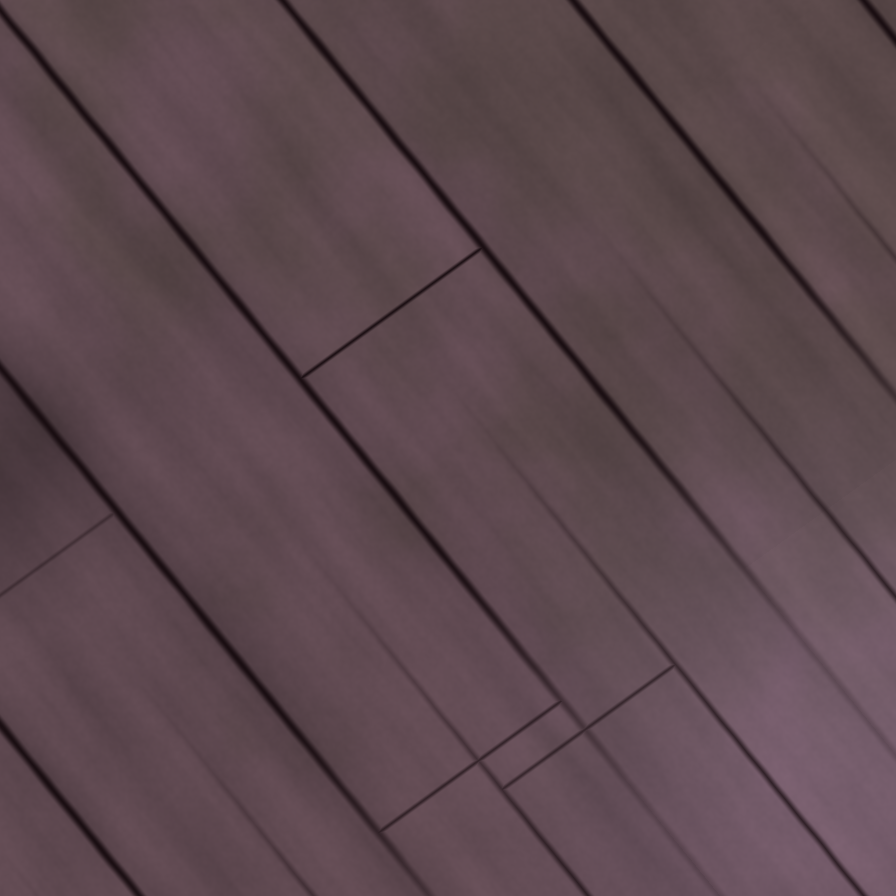
This texture is drawn by a Shadertoy shader. Its source:

```glsl
// Dark plum-brown floor boards running diagonally, with soft black seams and staggered end joints.
// A second, slightly tighter set of seams fades in toward the lower right as the first fades out.
// Boards live in skewed coordinates; gradient noise adds streaks, mottling and fine grain.

const float SEAM_SKEW    = 0.813;               // sideways drift of a seam per unit down
const float SEAM_NORMAL  = 0.776;               // horizontal offset to true distance
const vec2  JOINT_NORMAL = vec2(0.585, 0.811);  // direction measured along the boards

const float MAIN_PITCH   = 0.3242;
const float MAIN_OFFSET  = -0.009;
const float MAIN_WIDTH   = 0.0040;              // half widths
const float GHOST_PITCH  = 0.3073;
const float GHOST_OFFSET = 0.151;
const float GHOST_WIDTH  = 0.0027;
const float JOINT_WIDTH  = 0.0018;
const float SEAM_BLUR    = 0.0042;
const float JOINT_BLUR   = 0.0022;

const float JOINT_EVEN   = 0.539;               // joint position in even rows
const float JOINT_ODD    = 1.001;               // joint position in odd rows
const float JOINT_GHOST  = 1.0424;

const vec3 WOOD_BROWN  = vec3(0.350, 0.282, 0.285);
const vec3 WOOD_PLUM   = vec3(0.372, 0.285, 0.315);
const vec3 SHEEN       = vec3(0.090, 0.078, 0.110);
const vec3 SEAM_COLOR  = vec3(0.090, 0.045, 0.060);

float hash(float n) {
    return fract(sin(n * 91.7 + 3.1) * 4375.85);
}

vec2 gradient(vec2 cell) {
    float angle = 6.2832 * fract(sin(dot(cell, vec2(127.1, 311.7))) * 4375.85);
    return vec2(cos(angle), sin(angle));
}

// Gradient noise, roughly -0.7 to 0.7
float noise(vec2 p) {
    vec2 i = floor(p), f = fract(p);
    vec2 w = f * f * f * (f * (f * 6.0 - 15.0) + 10.0);
    vec2 e = vec2(0.0, 1.0);
    float low  = mix(dot(gradient(i), f), dot(gradient(i + e.yx), f - e.yx), w.x);
    float high = mix(dot(gradient(i + e.xy), f - e.xy), dot(gradient(i + e.yy), f - e.yy), w.x);
    return mix(low, high, w.y);
}

float fbm(vec2 p) {
    float sum = 0.0, amplitude = 0.6;
    for (int i = 0; i < 4; i++) {
        sum += amplitude * noise(p);
        p = p * 2.03 + 17.3;
        amplitude *= 0.5;
    }
    return sum;
}

// Soft line of a given half width
float line(float d, float halfWidth, float blur) {
    blur = max(blur, 0.8 / iResolution.y);
    return 1.0 - smoothstep(halfWidth - blur, halfWidth + blur, abs(d));
}

// Distance to the nearest of a set of parallel seams
float seamDistance(float across, float pitch) {
    return (fract(across / pitch + 0.5) - 0.5) * pitch * SEAM_NORMAL;
}

void mainImage(out vec4 fragColor, in vec2 fragCoord) {
    vec2 p = fragCoord / iResolution.xy;
    p.y = 1.0 - p.y;                            // measure downward from the top

    // Skewed board coordinates and rows
    float across = p.x - p.y * SEAM_SKEW;
    float along  = dot(p, JOINT_NORMAL);
    float diagonal = p.x + p.y;
    float mainAcross  = across - MAIN_OFFSET;
    float ghostAcross = across - GHOST_OFFSET;
    float row      = floor(mainAcross / MAIN_PITCH);
    float ghostRow = floor(ghostAcross / GHOST_PITCH);
    float jointAt  = mix(JOINT_EVEN, JOINT_ODD, mod(row, 2.0));

    // Wood: board tint, long streaks, mottling and grain
    float board   = hash(row * 2.0 + step(jointAt, along));
    float streaks = fbm(vec2(across * 15.0, along * 1.8) + row * 5.7);
    float mottle  = fbm(p * 5.0 + 8.0);
    float grain   = noise(p * 95.0) + 0.7 * noise(p * 190.0);
    float warmth  = smoothstep(-0.3, 0.4, 0.6 * (p.y - p.x) + mottle + 0.15);
    vec3 color = mix(WOOD_BROWN, WOOD_PLUM, max(warmth, smoothstep(0.5, 1.0, p.y)));
    color *= 1.0 + 0.07 * (board - 0.5) + 0.19 * streaks + 0.14 * mottle + 0.028 * grain;

    // Sheen at the lower right, shade at the left edge
    color += SHEEN * (1.0 - smoothstep(0.0, 0.55, length(p - vec2(0.97, 0.83))));
    color *= 1.0 - 0.22 * (1.0 - smoothstep(0.0, 0.20, length(p - vec2(0.0, 0.53))));

    // Main seams and their joints
    float wobble = 0.0012 * noise(vec2(along * 22.0, row));
    float fade = 1.0 - 0.8 * smoothstep(1.05, 1.65, diagonal);
    float seamD = seamDistance(mainAcross, MAIN_PITCH) + wobble;
    float seams = fade * line(seamD, MAIN_WIDTH, SEAM_BLUR);
    float jointed = step(-2.5, row) * step(row, 0.5) * (1.0 + 0.3 * row);
    float joints = jointed * line(along - jointAt, JOINT_WIDTH, JOINT_BLUR);

    // Ghost seams and their single joint
    float rise = 0.85 * smoothstep(0.85, 1.75, diagonal);
    float ghostD = seamDistance(ghostAcross, GHOST_PITCH) + wobble;
    float ghosts = rise * line(ghostD, GHOST_WIDTH, SEAM_BLUR);
    float ghostJoint = 0.65 * step(abs(ghostRow + 1.0), 0.5)
                     * line(along - JOINT_GHOST, JOINT_WIDTH, JOINT_BLUR);

    // Shaded bevel beside the seams, then the dark gaps
    color *= 1.0 - 0.13 * fade * exp(-abs(seamD) / 0.010);
    float gap = max(max(seams, joints), max(ghosts, ghostJoint));
    color = mix(color, SEAM_COLOR, 0.95 * gap);

    fragColor = vec4(color, 1.0);
}
```
